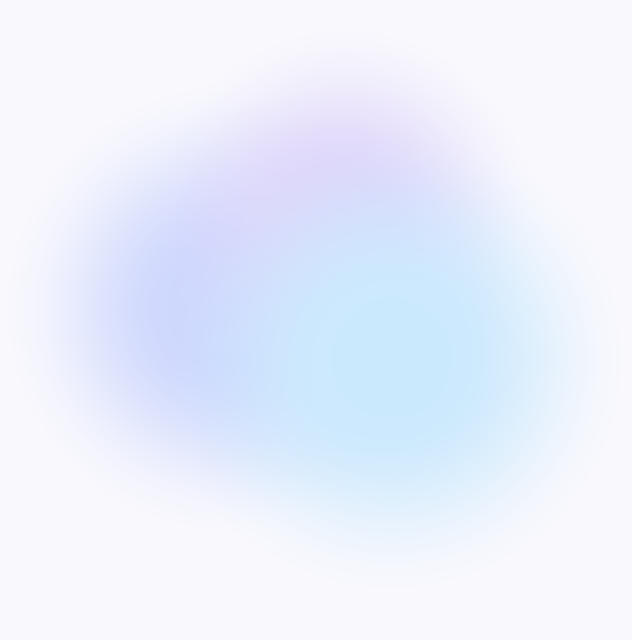
Reproduce this background procedurally as a WebGL 2 fragment shader.

```glsl
#version 300 es
precision highp float;
// Soft pastel aurora: three wide, feathered discs of periwinkle, lavender
// and sky blue are layered over a near-white ground. Each disc is a radial
// distance passed through a smooth falloff.

uniform vec2 u_resolution;
out vec4 fragColor;

const vec3 GROUND     = vec3(0.973, 0.973, 0.992);
const vec3 PERIWINKLE = vec3(0.808, 0.843, 0.992);
const vec3 LAVENDER   = vec3(0.875, 0.837, 0.982);
const vec3 SKY        = vec3(0.798, 0.914, 0.994);

// Coverage of a disc that is solid up to inner and gone beyond outer.
float softDisc(vec2 point, vec2 center, float inner, float outer) {
    return 1.0 - smoothstep(inner, outer, length(point - center));
}

// Lay a feathered disc of one colour over the colour below it.
vec3 addGlow(vec3 below, vec3 tint, vec2 point, vec2 center, float inner, float outer) {
    return mix(below, tint, softDisc(point, center, inner, outer));
}

void main() {
    // Canvas height is one unit; x is scaled alike so discs stay round.
    vec2 point = gl_FragCoord.xy / u_resolution.y;

    // Layers from back to front
    vec3 color = GROUND;
    color = addGlow(color, PERIWINKLE, point, vec2(0.358, 0.518), 0.078, 0.365);
    color = addGlow(color, LAVENDER, point, vec2(0.540, 0.659), 0.052, 0.313);
    color = addGlow(color, SKY, point, vec2(0.612, 0.440), 0.091, 0.378);

    fragColor = vec4(color, 1.0);
}
```
